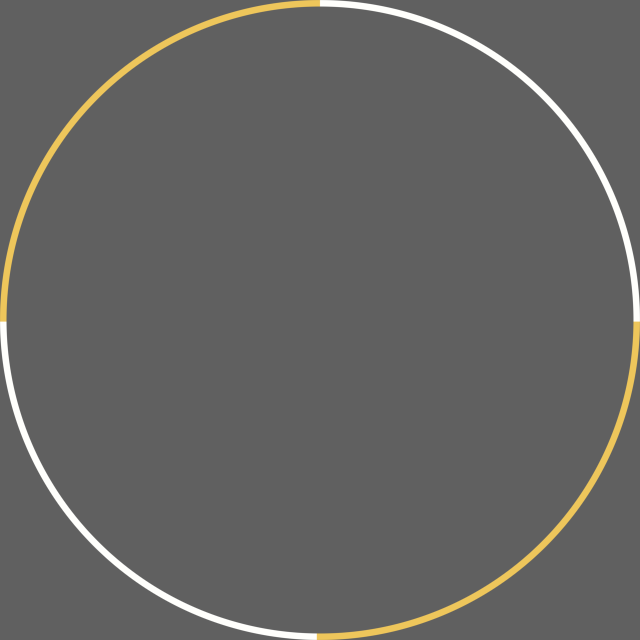
This background is drawn by a three.js fragment shader. Its source:

```glsl
// A thin ring touching the canvas edges on flat grey, its quarters
// alternating between white and gold. The ring is a distance band, and the
// colour comes from the signs of two soft dividing lines.
varying vec2 vUv;

const vec3 GREY = vec3(0.376, 0.376, 0.376);
const vec3 WHITE = vec3(1.0, 1.0, 0.99);
const vec3 GOLD = vec3(0.935, 0.775, 0.355);

const float RING_RADIUS = 0.4949;
const float RING_HALF_WIDTH = 0.0051;
const float EDGE_SOFTNESS = 0.0011;

// Coverage of a shape from its signed distance (negative inside).
float coverage(float dist, float softness) {
  return 1.0 - smoothstep(-softness, softness, dist);
}

// Signed distance to a circular band.
float ringDistance(vec2 p, float radius, float halfWidth) {
  return abs(length(p) - radius) - halfWidth;
}

// One in the upper right and lower left quarters, zero in the others.
float quarterMask(vec2 fromSeams, float softness) {
  vec2 side = smoothstep(-softness, softness, fromSeams);
  return mix(1.0 - side.y, side.y, side.x);
}

void main() {
  // The upright seam leans slightly left towards the bottom.
  vec2 seams = vec2(mix(0.495, 0.5, vUv.y), 0.4975);
  vec3 ringColor = mix(GOLD, WHITE, quarterMask(vUv - seams, EDGE_SOFTNESS));

  // Ring over the background.
  float band = ringDistance(vUv - 0.5, RING_RADIUS, RING_HALF_WIDTH);
  vec3 color = mix(GREY, ringColor, coverage(band, EDGE_SOFTNESS));

  gl_FragColor = vec4(color, 1.0);
}
```
